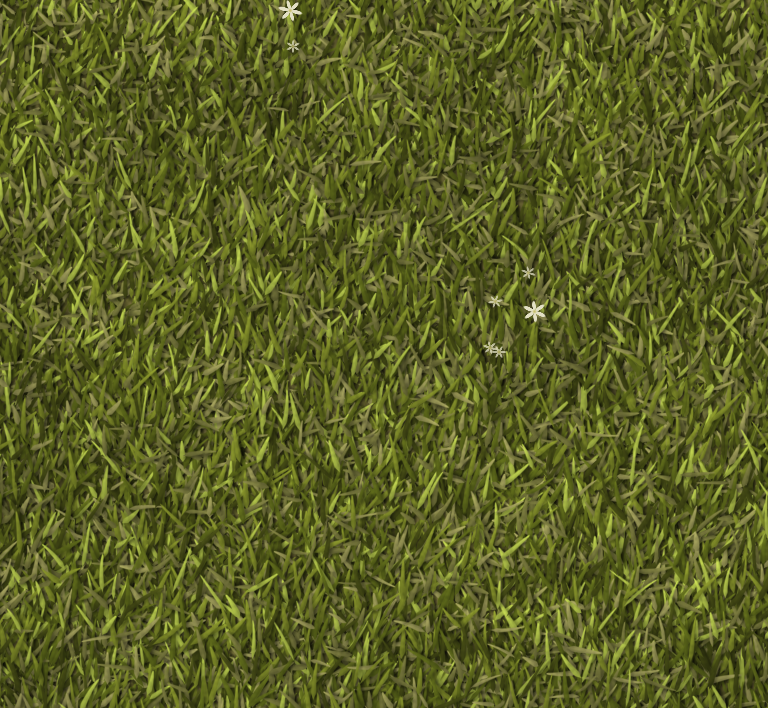
This texture is drawn by a WebGL 1 fragment shader. Its source:

```glsl
precision highp float;
uniform vec2 u_resolution;

vec3 hash3(vec2 p) {
  vec3 q = vec3(dot(p, vec2(127.1, 311.7)), dot(p, vec2(269.5, 183.3)), dot(p, vec2(419.2, 371.9)));
  return fract(sin(q) * 43758.545);
}

float noise(vec2 p) {
  vec2 i = floor(p), f = fract(p);
  f = f * f * (3.0 - 2.0 * f);
  float low = mix(hash3(i).x, hash3(i + vec2(1.0, 0.0)).x, f.x);
  float high = mix(hash3(i + vec2(0.0, 1.0)).x, hash3(i + vec2(1.0)).x, f.x);
  return mix(low, high, f.y);
}

// Blade colours, ordered from shade to sunlit tips
vec3 bladeColor(float pick) {
  vec3 shade = vec3(0.23, 0.25, 0.07);
  vec3 olive = vec3(0.32, 0.36, 0.09);
  vec3 dry = vec3(0.41, 0.41, 0.21);
  vec3 green = vec3(0.44, 0.48, 0.14);
  vec3 straw = vec3(0.53, 0.52, 0.30);
  vec3 sunlit = vec3(0.60, 0.66, 0.25);
  if (pick < 0.15) return shade;
  if (pick < 0.38) return olive;
  if (pick < 0.55) return dry;
  if (pick < 0.73) return green;
  if (pick < 0.86) return straw;
  return sunlit;
}

// One layer of curved, tapered blades scattered over a jittered grid
vec3 addBlades(vec3 color, vec2 p, float layer, float height) {
  float size = mix(0.023, 0.042, height);
  vec2 grid = p / size + layer * vec2(7.37, 3.71);
  vec2 home = floor(grid);
  for (int y = -1; y <= 1; y++) {
    for (int x = -1; x <= 1; x++) {
      vec2 cell = home + vec2(float(x), float(y));
      vec3 place = hash3(cell + layer * 17.3);
      vec3 shape = hash3(cell + layer * 31.7 + 5.1);
      vec3 trait = hash3(cell + layer * 11.9 + 9.4);
      bool isDry = (trait.x > 0.38 && trait.x < 0.55) || (trait.x > 0.73 && trait.x < 0.86);

      float tilt = 0.14 + (shape.x + shape.y - 1.0) * (isDry ? 2.3 : 1.15);
      vec2 q = (grid - cell - place.xy) * size;
      q = vec2(cos(tilt) * q.x - sin(tilt) * q.y, sin(tilt) * q.x + cos(tilt) * q.y);

      float halfLength = size * mix(0.4, 0.92, shape.z) * (isDry ? 0.75 : 1.0);
      halfLength *= 1.06 - 0.25 * p.y;
      float along = q.y / halfLength;
      q.x -= (trait.y - 0.5) * 0.2 * halfLength * (along * along - 0.4);
      float taper = sqrt(max(0.0, 1.0 - along)) * smoothstep(-1.0, -0.5, along);
      float halfWidth = mix(0.0018, 0.0036, place.z) * taper;

      // Soft cast shadow, then the blade itself
      float inside = smoothstep(1.0, 0.85, abs(along));
      float shadow = smoothstep(0.004, -0.002, abs(q.x - 0.003) - halfWidth) * inside;
      color *= 1.0 - 0.22 * shadow;
      float cover = smoothstep(0.0013, -0.0013, abs(q.x) - halfWidth) * inside;
      vec3 tint = bladeColor(trait.x) * (1.05 + 0.16 * along);
      tint *= 1.0 - 0.12 * smoothstep(-0.001, 0.003, q.x);
      color = mix(color, tint, cover * 0.94);
    }
  }
  return color;
}

// Small white six-petalled flowers in two loose groups
vec3 addFlowers(vec3 color, vec2 p) {
  for (int k = 0; k < 8; k++) {
    float id = float(k);
    vec3 h = hash3(vec2(id, 4.7));
    bool large = k == 0 || k == 5;
    vec2 center = k < 5 ? vec2(0.755, 0.56) : vec2(0.41, 0.985);
    if (!large) center += (h.xy - vec2(0.8, 0.5)) * vec2(0.11, 0.12);
    vec2 d = p - center;
    float radius = large ? 0.017 : 0.010;
    float petals = 0.62 + 0.38 * cos(6.0 * atan(d.y, d.x) + 6.28 * h.z);
    float cover = smoothstep(0.0018, -0.0018, length(d * vec2(1.0, 1.15)) - radius * petals);
    vec3 petal = mix(vec3(0.78, 0.75, 0.42), vec3(0.89, 0.88, 0.77), smoothstep(0.0, 0.004, length(d)));
    color = mix(color, petal, cover * (large ? 1.0 : 0.75));
  }
  return color;
}

void main() {
  vec2 p = gl_FragCoord.xy / u_resolution.y;

  // Dark, dry thatch beneath the blades
  vec3 color = mix(vec3(0.21, 0.22, 0.07), vec3(0.42, 0.39, 0.21), noise(p * vec2(190.0, 140.0)));

  for (int i = 0; i < 18; i++) {
    color = addBlades(color, p, float(i), float(i) / 17.0);
  }

  // Broad patches and fine grain
  float patches = noise(p * 6.0) * 0.6 + noise(p * 15.0 + 8.0) * 0.4;
  color *= 1.06 + 0.24 * (patches - 0.5);
  color *= 0.93 + 0.14 * noise(p * 230.0);
  color = addFlowers(color, p);
  gl_FragColor = vec4(color, 1.0);
}
```
